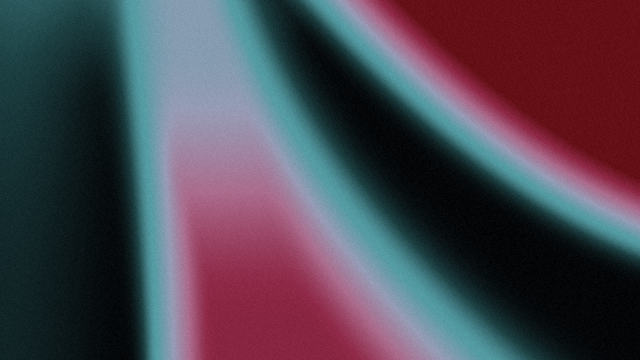
This background is drawn by a Shadertoy shader. Its source:

```glsl
// Soft glowing bands: a teal-edged mauve beam and a deep red disc on near black.
#define BEAM_RIGHT vec3(0.637, 0.345, 0.364) // x of the edge: a + b*s + c*s*s
#define BEAM_LEFT vec3(0.368, 0.12, -0.05)
#define DISC_EDGE vec3(1.0, -1.10, 0.387)    // y of the edge, from DISC_START
#define DISC_START 0.891
#define BLEND 0.5
#define GRAIN_CELLS 432.0
#define GRAIN_AMOUNT 0.035

float hash(vec2 p) {
    return fract(sin(dot(p, vec2(12.9898, 78.233))) * 43758.5453);
}

float quadratic(vec3 c, float t) { return c.x + t * (c.y + t * c.z); }
float slope(vec3 c, float t) { return c.y + 2.0 * c.z * t; }

float smoothMin(float a, float b, float k) {
    float h = max(k - abs(a - b), 0.0) / k;
    return min(a, b) - 0.25 * h * h * k;
}

// Heat is 2 on the edge, fades out over "halo" and climbs one level per "rise".
float edgeHeat(float d, float halo, float rise) {
    float outside = min(d, 0.0) / halo;
    return 2.0 * exp(-outside * outside) + max(d, 0.0) / rise;
}

// Colour ramp: black, dark teal, teal, lavender, pink, crimson, dark red
vec3 heatColor(float heat) {
    vec3 stops[7] = vec3[7](
        vec3(0.015, 0.02, 0.028), vec3(0.11, 0.25, 0.26),
        vec3(0.33, 0.61, 0.64), vec3(0.59, 0.61, 0.71),
        vec3(0.67, 0.42, 0.55), vec3(0.56, 0.16, 0.28),
        vec3(0.39, 0.06, 0.085));
    vec3 color = stops[0];
    for (int i = 1; i < 7; i++) {
        color = mix(color, stops[i], clamp(heat - float(i - 1), 0.0, 1.0));
    }
    return color;
}

// Beam that widens and warms toward the bottom
float beamHeat(vec2 p) {
    float s = 1.0 - p.y;
    float rightSlope = slope(BEAM_RIGHT, s);
    float rightDist = (quadratic(BEAM_RIGHT, s) - p.x) / sqrt(1.0 + rightSlope * rightSlope);
    float right = edgeHeat(rightDist / (1.0 + 0.3 * s * s), 0.09, 0.06);
    float leftRise = mix(0.11, 0.045, smoothstep(0.0, 0.5, s));
    float left = edgeHeat(p.x - quadratic(BEAM_LEFT, s), mix(0.075, 0.042, s), leftRise);
    float core = 2.75 + 2.4 * smoothstep(0.15, 0.9, s);
    // Blending is faded out in the dark so the halos keep their level
    float edges = min(left, right);
    return smoothMin(edges, core, BLEND * smoothstep(1.5, 2.5, edges) + 0.001);
}

// Disc in the upper right corner
float discHeat(vec2 p) {
    float t = p.x - DISC_START;
    float k = slope(DISC_EDGE, t);
    float d = (p.y - quadratic(DISC_EDGE, t)) / sqrt(1.0 + k * k);
    return edgeHeat(d, 0.055, 0.04);
}

// Faint teal haze on the left and at the top of the dark band
float hazeHeat(vec2 p) {
    float side = (0.5 + 0.75 * p.y * p.y) * (1.0 - smoothstep(0.02, 0.38, p.x));
    float top = 0.7 * smoothstep(0.7, 1.05, p.y) * (1.0 - smoothstep(0.25, 0.4, p.x))
              * smoothstep(0.0, 0.3, p.x);
    vec2 q = (p - vec2(0.79, 1.0)) / vec2(0.07, 0.1);
    return side + top + 0.3 * exp(-dot(q, q));
}

void mainImage(out vec4 fragColor, in vec2 fragCoord) {
    vec2 p = fragCoord / iResolution.y;
    float heat = max(beamHeat(p), discHeat(p));
    heat += hazeHeat(p) * (1.0 - smoothstep(0.0, 2.0, heat));
    vec3 color = heatColor(heat);

    // Fine film grain
    float grain = hash(floor(p * GRAIN_CELLS)) - 0.5;
    color += grain * GRAIN_AMOUNT;
    fragColor = vec4(clamp(color, 0.0, 1.0), 1.0);
}
```
